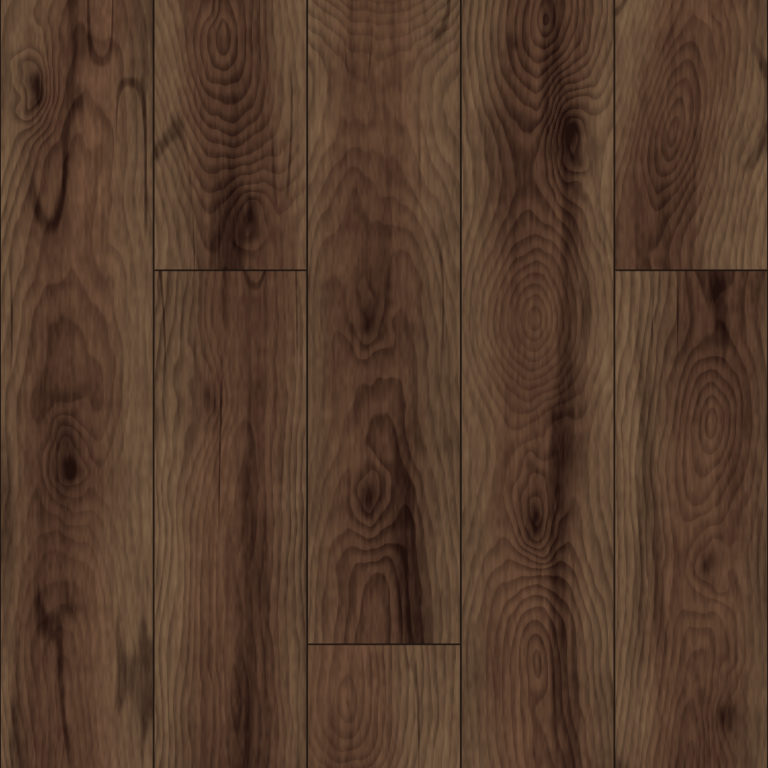
A Shadertoy shader for this texture:

```glsl
// Dark walnut floor: five columns of long planks, end joints staggered by a third.
// Each plank cuts through warped growth rings, bent around scattered knots, then
// gains pale sapwood edges, dark streaks, short cracks and fine fibres.

const float COLUMNS = 5.0;
const float STAGGER = 0.487;            // joint drop from one column to the next
const float PLANK_LENGTH = 3.0 * STAGGER;
const float FIRST_JOINT = 0.648;
const float SEAM_HALF_WIDTH = 0.0010;
const float RINGS = 21.0;               // growth rings per plank width
const float KNOT_SPACING = 1.25;        // in plank widths

const vec3 DARK_WOOD = vec3(0.22, 0.15, 0.11);
const vec3 LIGHT_WOOD = vec3(0.44, 0.34, 0.25);
const vec3 HEART_TINT = vec3(1.02, 0.95, 0.95);
const vec3 SEAM_COLOUR = vec3(0.10, 0.07, 0.055);

float hash(vec2 p) {
    vec3 q = fract(p.xyx * 0.1031);
    q += dot(q, q.yzx + 33.33);
    return fract((q.x + q.y) * q.z);
}

float noise(vec2 p) {
    vec2 cell = floor(p), f = fract(p);
    f = f * f * (3.0 - 2.0 * f);
    float low = mix(hash(cell), hash(cell + vec2(1, 0)), f.x);
    float high = mix(hash(cell + vec2(0, 1)), hash(cell + vec2(1, 1)), f.x);
    return mix(low, high, f.y);
}

float fbm(vec2 p) {
    float sum = 0.0, weight = 0.5;
    for (int i = 0; i < 4; i++) {
        sum += weight * noise(p);
        p = p * 2.03 + 7.3;
        weight *= 0.5;
    }
    return sum / 0.9375;
}

// x: swelling that bends the rings, y: darkness of the knot heart
vec2 knots(vec2 p, float seed) {
    vec2 result = vec2(0.0);
    float cell = floor(p.y / KNOT_SPACING);
    for (int i = -1; i <= 1; i++) {
        float id = cell + float(i);
        vec2 rnd = vec2(hash(vec2(id, seed)), hash(vec2(id + 41.0, seed)));
        float size = smoothstep(0.35, 0.9, hash(vec2(id + 83.0, seed)));
        vec2 centre = vec2(mix(0.2, 0.8, rnd.x), (id + rnd.y) * KNOT_SPACING);
        vec2 d = (p - centre) * vec2(1.0, 0.45);
        d += 0.04 * (vec2(noise(p * 9.0 + seed), noise(p * 9.0 + seed + 50.0)) - 0.5);
        float d2 = dot(d, d);
        result += size * vec2(exp(-45.0 * d2), exp(-550.0 * d2) + 0.35 * exp(-90.0 * d2));
    }
    return result;
}

// Distance from the wandering pith; its contours form the arched grain
float ringField(vec2 p, float heartX, float seed, float swell) {
    float depth = 1.5 * (noise(vec2(p.y * 0.55, seed + 9.0)) - 0.5);
    float warp = 0.20 * (fbm(p * vec2(2.5, 0.9) + seed) - 0.5);
    return length(vec2(heartX, depth)) + warp + 0.22 * swell;
}

float growthRings(float field) {
    float phase = field * RINGS;
    float saw = fract(phase);
    float line = smoothstep(0.2, 0.85, saw) * (1.0 - smoothstep(0.85, 1.0, saw));
    return mix(line, 0.4, smoothstep(0.3, 0.8, fwidth(phase)));
}

// p: plank coordinates in plank widths
vec3 wood(vec2 p, float seed) {
    float heartX = p.x - 0.5 - 0.5 * (noise(vec2(p.y * 0.4, seed)) - 0.5);
    vec2 knot = knots(p, seed);
    float rings = growthRings(ringField(p, heartX, seed, knot.x));
    float ringStrength = 0.12 + 0.30 * noise(p * vec2(2.0, 0.7) + seed + 20.0);

    // Broad bands along the plank
    float ragged = 0.12 * (fbm(p * vec2(6.0, 1.2) + seed) - 0.5);
    float sapwood = smoothstep(0.14, 0.44, abs(heartX + ragged));
    float clouds = fbm(p * vec2(3.0, 0.55) + seed + 30.0) - 0.5;
    float streak = smoothstep(0.56, 0.82, fbm(p * vec2(4.5, 0.35) + seed + 60.0));
    float figure = fbm(p * vec2(2.0, 6.0) + seed + 15.0) - 0.5;

    // Fine fibres, pores and short cracks
    float fibre = noise(p * vec2(48.0, 2.5) + seed) - 0.5;
    float pores = noise(p * vec2(75.0, 18.0) + seed) - 0.5;
    float ridge = abs(noise(p * vec2(6.0, 0.9) + seed + 70.0) - 0.5);
    float crackMask = smoothstep(0.62, 0.8, noise(p * vec2(3.0, 1.3) + seed + 80.0));
    float crack = crackMask * (1.0 - smoothstep(0.01, 0.05, ridge));

    float tone = 0.70 + 0.28 * (sapwood - 0.5) + 0.75 * clouds + 0.22 * figure;
    tone += 0.22 * fibre + 0.24 * pores + 0.16 * (hash(vec2(seed, 5.0)) - 0.5);
    tone -= ringStrength * rings + 0.55 * streak + 0.65 * knot.y + 0.5 * crack;
    vec3 colour = mix(DARK_WOOD, LIGHT_WOOD, clamp(tone, -0.45, 1.15));
    return colour * mix(HEART_TINT, vec3(1.0), sapwood);
}

void mainImage(out vec4 fragColor, in vec2 fragCoord) {
    vec2 uv = fragCoord / iResolution.xy;
    float pixel = 1.0 / min(iResolution.x, iResolution.y);

    // Plank layout
    float column = floor(uv.x * COLUMNS);
    float joint = FIRST_JOINT - STAGGER * mod(column + 2.0, 3.0);
    float along = (uv.y - joint) / PLANK_LENGTH;
    vec2 local = vec2(fract(uv.x * COLUMNS), fract(along));
    float seed = floor(100.0 * hash(vec2(column, floor(along)) + 13.0));
    vec3 colour = wood(local * vec2(1.0, PLANK_LENGTH * COLUMNS), seed);

    // Seams between planks
    vec2 edge = min(local, 1.0 - local) * vec2(1.0 / COLUMNS, PLANK_LENGTH);
    float gap = min(edge.x, edge.y) - SEAM_HALF_WIDTH;
    float seam = 1.0 - smoothstep(-0.5 * pixel, 0.8 * pixel, gap);
    fragColor = vec4(mix(colour, SEAM_COLOUR, 0.85 * seam), 1.0);
}
```
